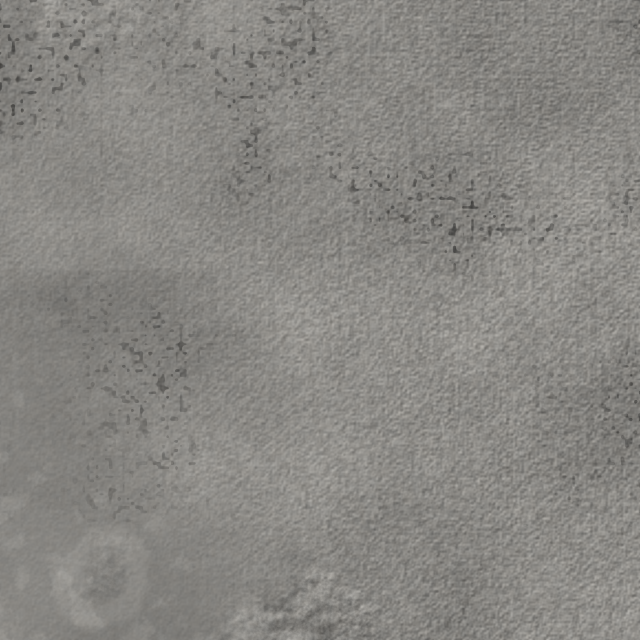
Give the GLSL for this texture, as a Shadertoy shader.

```glsl
// Weathered grey concrete: cloudy stains, fine embossed grain, dark pits and crumbled patches.

float hash(vec2 p) {
    return fract(sin(dot(p, vec2(127.1, 311.7))) * 43758.5453);
}

float noise(vec2 p) {
    vec2 i = floor(p), f = fract(p);
    f = f * f * (3.0 - 2.0 * f);
    return mix(mix(hash(i), hash(i + vec2(1, 0)), f.x),
               mix(hash(i + vec2(0, 1)), hash(i + vec2(1, 1)), f.x), f.y);
}

float fbm(vec2 p) {
    float sum = 0.0, weight = 0.5;
    for (int i = 0; i < 5; i++) {
        sum += weight * noise(p);
        p = mat2(0.8, 0.6, -0.6, 0.8) * p * 2.03 + 17.3;
        weight *= 0.5;
    }
    return sum / 0.97;
}

// Soft round region with a ragged border
float patchMask(vec2 uv, vec2 center, vec2 size) {
    float d = length((uv - center) / size) + 1.3 * (fbm(uv * 14.0) - 0.5);
    return 1.0 - smoothstep(0.45, 1.15, d);
}

// Height of the fine surface relief
float grainHeight(vec2 uv) {
    return 0.6 * noise(uv * 175.0) + 0.4 * noise(uv * 290.0 + 41.0);
}

void mainImage(out vec4 fragColor, in vec2 fragCoord) {
    vec2 uv = fragCoord / iResolution.xy;

    // Worn smooth corner at the lower left, rough surface elsewhere
    float clouds = fbm(uv * 3.2 + 5.0);
    float worn = 1.0 - smoothstep(0.2, 0.65, length(uv * vec2(1.1, 0.8)) + 0.5 * (clouds - 0.5));
    float rough = mix(0.72 + 0.45 * smoothstep(0.1, 0.8, uv.x), 0.3, worn);

    // Broad stains and faint diagonal trowel streaks
    float tone = 0.541 + 0.15 * (clouds - 0.5) + 0.07 * (fbm(uv * 11.0 + 23.0) - 0.5);
    tone -= 0.03 * worn;
    vec2 along = mat2(0.8, -0.6, 0.6, 0.8) * uv;
    float streaks = noise(along * vec2(3.0, 24.0) + 9.0) - 0.5;
    tone += 0.026 * streaks * smoothstep(0.3, 0.8, uv.x + uv.y - 0.5);

    // Faint straight seam, fading to the right and downwards
    float below = 1.0 - smoothstep(0.576, 0.58, uv.y);
    tone -= 0.022 * below * smoothstep(0.3, 0.58, uv.y) * (1.0 - smoothstep(0.2, 0.5, uv.x));

    // Embossed grain, lit from the upper left
    float height = grainHeight(uv);
    float slope = height - grainHeight(uv + vec2(-0.0022, 0.0026));
    tone += rough * (0.115 * slope + 0.11 * (height - 0.5));

    // Dark pits gathered in loose clusters
    float cluster = smoothstep(0.48, 0.72, fbm(uv * 4.5 + vec2(31.0, 12.0))) * (1.0 - 0.8 * worn);
    float pits = smoothstep(0.64, 0.88, noise(uv * 145.0 + 70.0));
    tone -= 0.035 * cluster + pits * (0.025 * rough + 0.17 * cluster);

    // Crumbled areas at the bottom and the upper left
    float crumble = patchMask(uv, vec2(0.47, 0.03), vec2(0.13, 0.08))
                  + 0.45 * patchMask(uv, vec2(0.16, 0.97), vec2(0.17, 0.08));
    float lumps = fbm(uv * 60.0) - fbm(uv * 60.0 + vec2(-0.35, 0.4));
    tone += crumble * (0.32 * lumps + 0.25 * (fbm(uv * 38.0 + 3.0) - 0.5) + 0.012);

    // Pale mineral bloom with a darker, grainy core
    vec2 fromBloom = (uv - vec2(0.165, 0.09)) * vec2(1.0, 0.85);
    float radius = length(fromBloom) + 0.05 * (fbm(uv * 12.0 + 8.0) - 0.5);
    float core = 1.0 - smoothstep(0.025, 0.05, radius);
    tone += 0.045 * (1.0 - smoothstep(0.06, 0.078, radius)) - 0.05 * core;
    tone += 0.16 * core * lumps;

    // Small pale flecks on the worn corner
    float flecks = smoothstep(0.58, 0.75, fbm(uv * 32.0 + 60.0));
    tone += 0.04 * flecks * worn;

    // Slightly warm grey, with a little variation in tint
    float warmth = 0.006 * (noise(uv * 120.0 + 15.0) - 0.5);
    vec3 color = tone * vec3(1.0, 0.987, 0.957) + vec3(warmth, 0.0, -warmth);
    fragColor = vec4(clamp(color, 0.0, 1.0), 1.0);
}
```
